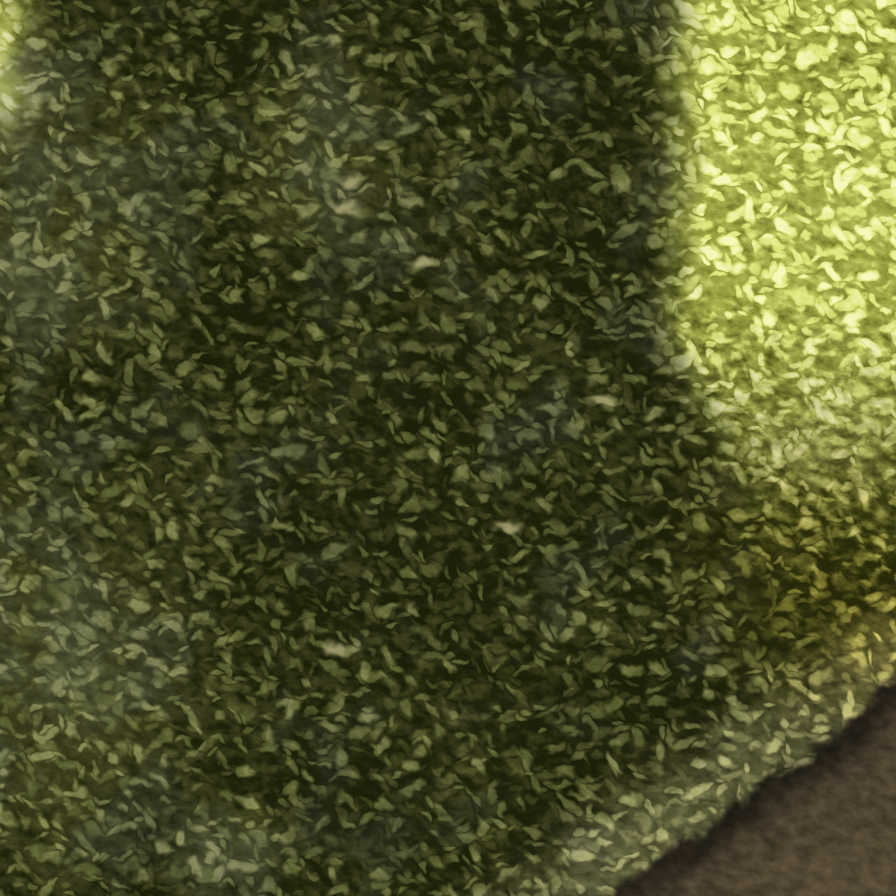
A three.js fragment shader for this texture:

```glsl
varying vec2 vUv;

const vec3 DEEP = vec3(0.11, 0.125, 0.035);
const vec3 SHADE = vec3(0.22, 0.23, 0.10);
const vec3 MOSS = vec3(0.34, 0.36, 0.18);
const vec3 PALE = vec3(0.53, 0.55, 0.33);
const vec3 GREY = vec3(0.37, 0.38, 0.29);
const vec3 LIT_GAP = vec3(0.32, 0.34, 0.08);
const vec3 LIT_MOSS = vec3(0.61, 0.63, 0.26);
const vec3 LIT_LEAF = vec3(0.87, 0.90, 0.48);
const vec3 LIT_TIP = vec3(0.97, 0.97, 0.74);
const vec3 STONE = vec3(0.30, 0.26, 0.19);
const vec3 CREAM = vec3(0.70, 0.68, 0.48);

const float LEAF_SCALE = 40.0;
const float LEAF_TILT = -0.3;
const float LEAF_SPREAD = 2.0;
const vec2 LEAF_SIZE = vec2(0.66, 0.31);
const float STONE_SLOPE = 0.75;
const float STONE_FOOT = 0.68;
const int FLECKS = 6;

vec2 hash2(vec2 p) {
  vec3 q = fract(p.xyx * vec3(0.1031, 0.1030, 0.0973));
  q += dot(q, q.yzx + 33.33);
  return fract((q.xx + q.yz) * q.zy);
}

vec2 rotate(vec2 p, float a) {
  float c = cos(a), s = sin(a);
  return vec2(c * p.x + s * p.y, c * p.y - s * p.x);
}

float corner(vec2 cell, vec2 offset) {
  float a = 6.2832 * hash2(cell + 71.0).x;
  return dot(vec2(cos(a), sin(a)), offset);
}

float gradientNoise(vec2 p) {
  vec2 i = floor(p), f = fract(p), e = vec2(1.0, 0.0);
  vec2 u = f * f * f * (f * (f * 6.0 - 15.0) + 10.0);
  return 1.5 * mix(mix(corner(i, f), corner(i + e, f - e), u.x),
    mix(corner(i + e.yx, f - e.yx), corner(i + 1.0, f - 1.0), u.x), u.y);
}

float fbm(vec2 p) {
  float sum = 0.0, gain = 0.6;
  for (int i = 0; i < 3; i++) {
    sum += gain * gradientNoise(p);
    p = rotate(p, 0.6) * 2.1 + 13.7;
    gain *= 0.5;
  }
  return sum;
}

// Brightest of the small tilted leaves covering a point
float leaves(vec2 p) {
  vec2 cell = floor(p);
  float best = 0.0;
  for (int y = -1; y <= 1; y++) {
    for (int x = -1; x <= 1; x++) {
      vec2 id = cell + vec2(float(x), float(y));
      vec2 look = hash2(id + 19.0);
      float angle = LEAF_TILT + (look.x - 0.5) * LEAF_SPREAD;
      vec2 d = rotate(p - id - hash2(id), angle) / LEAF_SIZE;
      best = max(best, look.y * smoothstep(1.0, 0.35, length(d)));
    }
  }
  return best;
}

float blob(vec2 p, vec2 center, vec2 size) {
  return smoothstep(1.0, 0.2, length((p - center) / size));
}

vec3 ramp(float t, vec3 a, vec3 b, vec3 c, vec3 d) {
  vec3 col = mix(a, b, smoothstep(0.0, 0.36, t));
  col = mix(col, c, smoothstep(0.3, 0.68, t));
  return mix(col, d, smoothstep(0.62, 1.1, t));
}

void main() {
  vec2 p = vUv;
  float broad = fbm(p * 7.0 + 3.0);
  vec2 warp = vec2(fbm(p * 30.0), fbm(p * 30.0 + 57.0));
  vec2 q = p + 0.012 * warp;

  // Leaf grain in two sizes, with crumbs between
  float grain = max(leaves(q * LEAF_SCALE), 0.85 * leaves(q * LEAF_SCALE * 1.6 + 40.0));
  float crumbs = fbm(rotate(p, LEAF_TILT) * vec2(55.0, 85.0));

  // Faded patches, and the stone edge with its dry rim
  vec2 b = p + 0.04 * vec2(broad, warp.x);
  float faded = blob(b, vec2(0.05, 0.26), vec2(0.24, 0.34));
  faded = max(faded, blob(b, vec2(0.03, 0.78), vec2(0.26, 0.26)));
  faded = max(faded, 0.7 * blob(b, vec2(0.36, 0.83), vec2(0.14, 0.2)));
  faded = max(faded, blob(b, vec2(0.26, 0.05), vec2(0.1, 0.08)));
  float side = 0.8 * (STONE_SLOPE * (p.x - STONE_FOOT) - p.y) + 0.018 * broad + 0.012 * warp.y;
  float rim = smoothstep(-0.13, -0.02, side);
  float tone = 0.1 + 0.78 * grain + 0.3 * crumbs + 0.16 * broad + 0.27 * faded + 0.22 * rim;

  // Shaded moss
  vec3 col = ramp(tone, DEEP, SHADE, MOSS, PALE);
  float greyness = smoothstep(0.0, 0.5, fbm(p * 9.0 + 31.0) + 0.3 * faded);
  col = mix(col, GREY * (0.5 + 0.8 * tone), 0.45 * greyness);
  col = mix(col, CREAM * (0.3 + 0.9 * tone), 0.5 * rim);
  float warmth = blob(p, vec2(0.95, 0.4), vec2(0.25, 0.25));
  col *= mix(vec3(1.0), vec3(1.35, 1.25, 0.9), warmth);

  // Sunlit moss, with a ragged edge of shadow
  float sunEdge = 0.74 + 0.45 * max(0.0, 0.62 - p.y) + 0.02 * broad + 0.015 * warp.x;
  float sun = smoothstep(-0.025, 0.05, p.x - sunEdge) * smoothstep(0.32, 0.68, p.y + 0.08 * crumbs);
  sun = max(sun, 0.8 * blob(b, vec2(0.0, 0.95), vec2(0.07, 0.13)));
  col = mix(col, ramp(tone + 0.23, LIT_GAP, LIT_MOSS, LIT_LEAF, LIT_TIP), sun);

  // Bare stone below a dark crevice
  vec3 stone = STONE * (1.0 + 0.35 * crumbs + 0.25 * broad);
  stone *= 1.0 - 0.55 * smoothstep(0.05, 0.0, side);
  col = mix(col, stone, smoothstep(-0.006, 0.008, side));

  // Stray pale flecks
  for (int i = 0; i < FLECKS; i++) {
    vec2 spot = vec2(0.35, 0.2) + vec2(0.35, 0.6) * hash2(vec2(float(i) * 7.0, 5.0));
    col = mix(col, CREAM, 0.8 * blob(q, spot, vec2(0.018, 0.011)));
  }
  gl_FragColor = vec4(col, 1.0);
}
```
